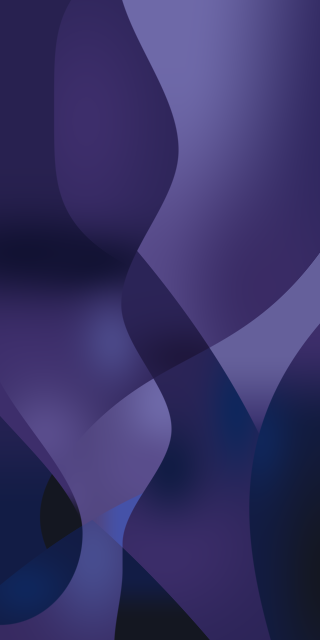
Give the GLSL for this background, as a WebGL 1 fragment shader.

```glsl
precision highp float;
uniform vec2 u_resolution;

const vec3 INK = vec3(0.08, 0.09, 0.13);
const vec3 NAVY = vec3(0.07, 0.11, 0.27);
const vec3 DEEP_BLUE = vec3(0.06, 0.15, 0.36);
const vec3 DUSK = vec3(0.07, 0.07, 0.20);
const vec3 INDIGO = vec3(0.17, 0.14, 0.34);
const vec3 PLUM = vec3(0.24, 0.18, 0.42);
const vec3 VIOLET = vec3(0.35, 0.30, 0.55);
const vec3 HAZE = vec3(0.43, 0.41, 0.66);
const vec3 COBALT = vec3(0.27, 0.32, 0.66);

// Soft-edged coverage of the side where d is positive
float cover(float d) {
  return smoothstep(-0.0025, 0.0025, d);
}

// Blends a colour in as an elliptical glow
vec3 tint(vec3 base, vec3 color, vec2 p, vec2 center, vec2 radius) {
  vec2 q = (p - center) / radius;
  return mix(base, color, exp(-dot(q, q)));
}

float parabola(float t, float height, float slope, float bend) {
  return height + t * (slope + t * bend);
}

// Central ribbon edge, x along y
float ribbonX(float y) {
  return 0.357 + 0.026 * smoothstep(-0.02, 0.22, y)
    + 0.153 * smoothstep(0.30, 0.659, y)
    - 0.157 * smoothstep(0.659, 1.049, y)
    + 0.179 * smoothstep(1.049, 1.531, y)
    - 0.193 * smoothstep(1.531, 2.104, y);
}

// Rising sweep, y along x
float sweepY(float x) {
  float u = x - 0.521;
  return parabola(u, 0.841, 0.56, -0.357) + 1.669 * u * u * u;
}

// Positive inside the lower left petal
float petal(vec2 p) {
  float d = p.y - 0.333;
  float h = min(d, 0.6);
  float upper = 0.258 - h * h * (2.30 - 2.43 * h) - p.x;
  float lower = 0.27 * (1.0 - length(vec2(p.x / 0.258, d / 0.286)));
  return d > 0.0 ? upper : lower;
}

vec3 petalColor(vec2 p, float inside, float band) {
  vec3 c = mix(NAVY, INDIGO, 0.7 * smoothstep(0.4, 0.7, p.y));
  float hollow = p.x - parabola(p.y - 0.385, 0.125, 0.0, 2.1);
  c = mix(c, INK, cover(hollow) * cover(-band));
  vec3 fold = tint(NAVY, DEEP_BLUE, p, vec2(0.08, 0.16), vec2(0.13, 0.10));
  c = mix(c, fold, cover(band));
  float rim = 0.2 * max(p.y - 0.36, 0.0);
  return mix(c, PLUM, cover(rim - inside) * smoothstep(0.37, 0.48, p.y));
}

vec3 leftColor(vec2 p, float sweep, float diagonal) {
  // Upper veil and the shadow beneath it
  vec3 c = tint(INDIGO * 0.92, PLUM, p, vec2(0.05, 0.90), vec2(0.5, 0.26));
  c = tint(c, DUSK, p, vec2(0.08, 1.21), vec2(0.36, 0.13));
  c = tint(c, DUSK, p, vec2(0.30, 1.18), vec2(0.15, 0.08));
  float d = 1.66 - p.y;
  float veil = cover(p.x - 0.169 - 4.0 * d * d * d * d);
  vec3 veilColor = tint(INDIGO, PLUM, p, vec2(0.27, 1.62), vec2(0.22, 0.38));
  c = mix(c, veilColor, veil * smoothstep(1.15, 1.40, p.y));
  // Middle glows
  c = tint(c, vec3(0.29, 0.28, 0.53), p, vec2(0.35, 0.93), vec2(0.10, 0.13));
  c = tint(c, VIOLET, p, vec2(0.14, 0.64), vec2(0.17, 0.17));
  c = tint(c, VIOLET, p, vec2(0.27, 0.45), vec2(0.14, 0.18));
  // Lens below the sweep
  vec3 lens = tint(VIOLET * 0.92, HAZE, p, vec2(0.51, 0.74), vec2(0.13, 0.19));
  lens = tint(lens, VIOLET, p, vec2(0.46, 0.53), vec2(0.13, 0.10));
  c = mix(c, lens, cover(-sweep) * smoothstep(0.17, 0.32, p.x));
  // Folded band, bright where it meets the ribbon
  float band = parabola(p.x - 0.253, 0.354, 0.62, -0.4) - p.y;
  vec3 fold = tint(PLUM * 0.9, vec3(0.28, 0.30, 0.56), p, vec2(0.29, 0.26), vec2(0.16, 0.23));
  vec3 gleam = mix(VIOLET * 0.9, COBALT, smoothstep(0.28, 0.38, p.x));
  fold = mix(fold, gleam, cover(diagonal));
  c = mix(c, fold, cover(band));
  float inside = petal(p);
  return mix(c, petalColor(p, inside, band), cover(inside));
}

vec3 rightColor(vec2 p, float sweep, float diagonal) {
  // Broad lit sheet
  vec3 c = mix(HAZE, VIOLET, smoothstep(1.8, 1.15, p.y));
  c = mix(c, INDIGO * 1.1, smoothstep(0.55, 1.05, p.x + 0.12 * (1.6 - p.y)));
  c = tint(c, PLUM * 0.94, p, vec2(0.84, 1.10), vec2(0.25, 0.27));
  float strut = p.x - parabola(p.y - 0.919, 0.651, -0.66, -0.3);
  vec3 diamond = tint(INDIGO, vec3(0.12, 0.09, 0.24), p, vec2(0.58, 0.88), vec2(0.18, 0.10));
  c = mix(diamond, c, cover(strut));
  // Lower sheet with a blue shadow beside the ribbon
  vec3 low = tint(INDIGO, PLUM, p, vec2(0.52, 0.30), vec2(0.28, 0.25));
  low = tint(low, NAVY, p, vec2(0.53, 0.54), vec2(0.12, 0.15));
  low = tint(low, DEEP_BLUE, p, vec2(0.74, 0.72), vec2(0.09, 0.20));
  vec3 pane = mix(INDIGO * 1.2, HAZE * 0.92, smoothstep(0.60, 0.90, p.y));
  low = mix(low, pane, cover(strut) * smoothstep(0.60, 0.70, p.y));
  // Dark outer curtain
  float e = p.y - 0.411;
  float curtain = p.x - parabola(e, 0.779, 0.0, 0.507) - 0.265 * e * e * e;
  vec3 shade = mix(NAVY, PLUM, smoothstep(0.65, 0.96, p.y));
  shade = tint(shade, DEEP_BLUE, p, vec2(0.82, 0.62), vec2(0.09, 0.15));
  shade = tint(shade, INK, p, vec2(1.02, 0.20), vec2(0.15, 0.36));
  low = mix(low, shade, cover(curtain));
  // Bottom corner
  vec3 base = mix(NAVY, INK, smoothstep(0.20, 0.06, p.y));
  low = mix(low, base, cover(-diagonal));
  return mix(low, c, cover(sweep));
}

void main() {
  vec2 p = gl_FragCoord.xy / u_resolution * vec2(1.0, 2.0);
  float sweep = p.y - sweepY(p.x);
  float diagonal = p.y - parabola(p.x - 0.383, 0.289, -0.95, -0.4);
  vec3 left = leftColor(p, sweep, diagonal);
  vec3 right = rightColor(p, sweep, diagonal);
  gl_FragColor = vec4(mix(left, right, cover(p.x - ribbonX(p.y))), 1.0);
}
```
